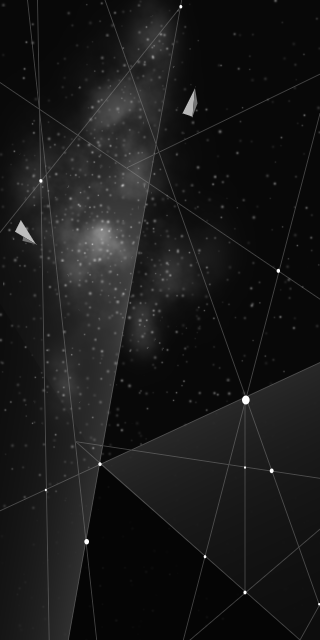
Reproduce this background procedurally as a WebGL 2 fragment shader.

```glsl
#version 300 es
precision highp float;
// Dark space backdrop: a grey nebula with soft stars, two translucent panels,
// and a web of thin lines with bright nodes and two small folded shards.
// Clouds are Gaussian masses broken by value noise; the rest is distance fields.

#define GRID vec2(384.0, 768.0) // layout units spanning the canvas, y down
#define BASE 0.018              // empty sky
#define CLOUD_GAIN 0.40
#define STAR_GAIN 0.34
#define PANEL_GAIN 0.17
#define WEDGE_GAIN 0.125
#define LINE_HALF 0.5
#define LINE_ALPHA 0.42
#define LINE_GREY 0.62

uniform vec2 u_resolution;
out vec4 fragColor;

float px; // one screen pixel in layout units

float hash(vec2 p) {
  vec3 q = fract(vec3(p.xyx) * 0.1031);
  q += dot(q, q.yzx + 33.33);
  return fract((q.x + q.y) * q.z);
}

float noise(vec2 p) {
  vec2 i = floor(p), f = fract(p);
  f = f * f * (3.0 - 2.0 * f);
  return mix(mix(hash(i), hash(i + vec2(1, 0)), f.x),
             mix(hash(i + vec2(0, 1)), hash(i + vec2(1, 1)), f.x), f.y);
}

float fbm(vec2 p) {
  float sum = 0.0, amp = 0.5;
  for (int i = 0; i < 5; i++) {
    sum += amp * noise(p);
    p = mat2(1.6, 1.2, -1.2, 1.6) * p + 17.0;
    amp *= 0.5;
  }
  return sum;
}

// Coverage of a shape from its signed distance
float fill(float d) { return clamp(0.5 - d / px, 0.0, 1.0); }

float blob(vec2 p, vec2 center, vec2 radius) {
  vec2 q = (p - center) / radius;
  return exp(-dot(q, q));
}

float cloudMass(vec2 p) {
  return 0.95 * blob(p, vec2(122, 270), vec2(62, 90))
       + 0.60 * blob(p, vec2(148, 140), vec2(45, 70))
       + 0.50 * blob(p, vec2(185, 50), vec2(24, 50))
       + 0.38 * blob(p, vec2(207, 335), vec2(27, 32))
       + 0.48 * blob(p, vec2(173, 394), vec2(18, 30))
       + 0.38 * blob(p, vec2(76, 460), vec2(18, 32))
       + 0.28 * blob(p, vec2(40, 215), vec2(26, 60))
       + 0.16 * blob(p, vec2(250, 310), vec2(30, 50));
}

// At most one soft star per cell, more likely where density is high
float stars(vec2 p, float cell, float seed, float density) {
  vec2 id = floor(p / cell) + seed;
  vec2 center = 0.25 + 0.5 * vec2(hash(id + 3.1), hash(id + 7.7));
  float radius = mix(0.9, 2.0, hash(id + 11.3));
  float d = length((fract(p / cell) - center) * cell) / radius;
  float level = hash(id + 19.9);
  return step(hash(id), density) * (0.2 + 0.8 * level * level) * exp(-d * d);
}

float line(vec2 p, vec2 a, vec2 b) {
  vec2 ab = b - a, ap = p - a;
  float t = clamp(dot(ap, ab) / dot(ab, ab), 0.0, 1.0);
  return fill(length(ap - ab * t) - LINE_HALF);
}

float side(vec2 p, vec2 a, vec2 b) {
  vec2 n = normalize(b - a);
  return (p.x - a.x) * n.y - (p.y - a.y) * n.x;
}

// Corners run clockwise on screen
float triangle(vec2 p, vec2 a, vec2 b, vec2 c) {
  return fill(max(side(p, a, b), max(side(p, b, c), side(p, c, a))));
}

float web(vec2 p) {
  float w = line(p, vec2(218, 0), vec2(82, 768));
  w = max(w, line(p, vec2(126, 0), vec2(384, 728)));
  w = max(w, line(p, vec2(0, 99), vec2(384, 359)));
  w = max(w, line(p, vec2(153, 201), vec2(384, 89)));
  w = max(w, line(p, vec2(0, 279), vec2(217, 8)));
  w = max(w, line(p, vec2(384, 136), vec2(220, 768)));
  w = max(w, line(p, vec2(33, 0), vec2(116, 768)));
  w = max(w, line(p, vec2(45, 0), vec2(59, 768)));
  w = max(w, line(p, vec2(0, 613), vec2(384, 435)));
  w = max(w, line(p, vec2(91, 530), vec2(384, 574)));
  w = max(w, line(p, vec2(91, 530), vec2(360, 768)));
  w = max(w, line(p, vec2(294, 480), vec2(294, 711)));
  w = max(w, line(p, vec2(228, 768), vec2(384, 635)));
  return max(w, line(p, vec2(384, 725), vec2(360, 768)));
}

// Node centres with radius in z
const vec3 NODES[12] = vec3[](
  vec3(217, 8, 1.9), vec3(49, 217, 2.0), vec3(334, 325, 2.2), vec3(295, 480, 4.9),
  vec3(326, 565, 2.5), vec3(294, 561, 1.3), vec3(120, 557, 2.1), vec3(55, 588, 1.3),
  vec3(104, 650, 3.0), vec3(246, 668, 1.7), vec3(294, 711, 2.0), vec3(383, 725, 1.3));

void main() {
  vec2 p = gl_FragCoord.xy / u_resolution * GRID;
  p.y = GRID.y - p.y;
  px = GRID.y / u_resolution.y;

  // Panel masks
  float edge = side(p, vec2(218, 0), vec2(82, 768));
  float drop = p.y - 613.0 + 0.4635 * p.x;
  float below = side(p, vec2(120, 557), vec2(360, 768));
  float wedge = fill(-drop * 0.907) * fill(-below);

  // Nebula and stars
  float mass = cloudMass(p);
  float wisps = smoothstep(0.22, 0.78, fbm(p / 42.0 + 5.0));
  float sky = CLOUD_GAIN * mass * mix(0.3, 1.0, wisps);
  sky += 0.12 * blob(p, vec2(119, 279), vec2(13, 16));
  float density = 0.09 + 0.55 * mass + 0.2 * blob(p, vec2(150, 400), vec2(130, 170));
  float glow = stars(p, 9.0, 0.0, density) + stars(p + 4.0, 13.0, 71.0, density);
  sky += STAR_GAIN * glow * mix(1.0, 0.15, smoothstep(-20.0, 30.0, drop));
  float v = BASE + sky * mix(1.0, 0.2, wedge);

  // Translucent panels
  v += PANEL_GAIN * fill(edge) * exp(min(edge, 0.0) / 85.0) * smoothstep(60.0, 340.0, p.y);
  v += WEDGE_GAIN * wedge * exp(-max(drop, 0.0) / 170.0);
  v += 0.014 * fill(below * -1.0 + 0.0) * fill(-side(p, vec2(120, 557), vec2(240, 750)));

  // Shards, web and nodes
  v = mix(v, 0.72, triangle(p, vec2(234, 106), vec2(231, 140), vec2(219, 136)));
  v = mix(v, 0.46, triangle(p, vec2(234, 106), vec2(237, 124), vec2(231, 140)));
  v = mix(v, 0.74, triangle(p, vec2(25, 264), vec2(43, 293), vec2(18, 278)));
  v = mix(v, 0.46, triangle(p, vec2(28, 284), vec2(43, 293), vec2(27, 289)));
  v = mix(v, LINE_GREY, LINE_ALPHA * web(p));
  for (int i = 0; i < 12; i++) {
    vec2 q = (p - NODES[i].xy) * vec2(1.08, 0.92);
    v = mix(v, 1.0, fill(length(q) - NODES[i].z));
  }
  fragColor = vec4(vec3(v), 1.0);
}
```
